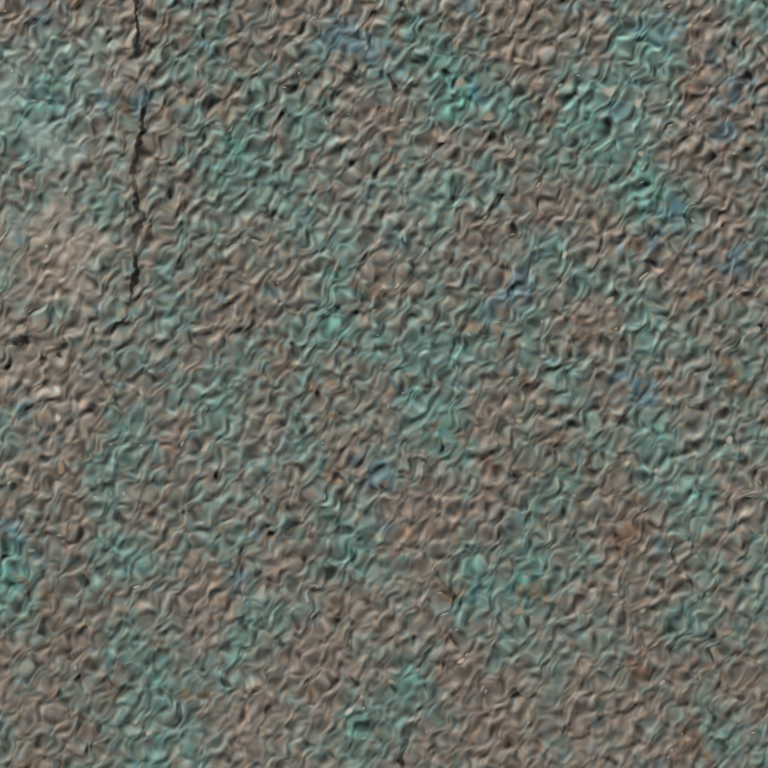
Reproduce this texture procedurally as a WebGL 2 fragment shader.

```glsl
#version 300 es
precision highp float;
uniform vec2 u_resolution;
out vec4 fragColor;

// Integer hash: two values in 0..1 per lattice cell
vec2 hash2(vec2 cell, uint seed) {
  uvec2 q = uvec2(ivec2(cell)) * uvec2(1597u, 3571u) + seed * 7919u;
  uint h = (q.x ^ (q.y << 7u)) * 747796u + q.y * 9973u;
  h = (h ^ (h >> 15u)) * 73939133u;
  h = (h ^ (h >> 13u)) * 83492791u;
  h ^= h >> 16u;
  return vec2(h & 65535u, h >> 16u) / 65535.0;
}

float cornerSlope(vec2 cell, vec2 offset, uint seed) {
  return dot(hash2(cell, seed) * 2.0 - 1.0, offset);
}

// Gradient noise, roughly -0.6..0.6
float noise(vec2 p, uint seed) {
  vec2 i = floor(p), f = p - i;
  vec2 w = f * f * f * (f * (f * 6.0 - 15.0) + 10.0);
  vec2 e = vec2(1.0, 0.0);
  float low = mix(cornerSlope(i, f, seed), cornerSlope(i + e, f - e, seed), w.x);
  float high = mix(cornerSlope(i + e.yx, f - e.yx, seed), cornerSlope(i + 1.0, f - 1.0, seed), w.x);
  return mix(low, high, w.y);
}

float fbm(vec2 p, uint seed) {
  float sum = 0.0, amp = 1.0;
  for (uint k = 0u; k < 4u; k++) {
    sum += amp * noise(p, seed + k);
    p = mat2(0.8, 0.6, -0.6, 0.8) * p * 2.1 + 3.7;
    amp *= 0.65;
  }
  return sum;
}

// Side-lit height difference of grains stretched along a slanted axis
float relief(vec2 p, float scale, uint seed) {
  vec2 q = mat2(0.84, 0.54, -0.54, 0.84) * p * scale * vec2(1.15, 1.0);
  q.y *= 0.78;
  vec2 light = vec2(0.24, -0.12);
  return noise(q + light, seed) - noise(q - light, seed);
}

float roundedBox(vec2 p, vec2 halfSize, float radius) {
  vec2 d = abs(p) - halfSize + radius;
  return length(max(d, 0.0)) + min(max(d.x, d.y), 0.0) - radius;
}

// Sparse pale grains: x is coverage, y is brightness
vec2 specks(vec2 p, float scale, float density, uint seed) {
  vec2 q = p * scale, base = floor(q), result = vec2(0.0);
  for (int y = -1; y <= 1; y++) {
    for (int x = -1; x <= 1; x++) {
      vec2 cell = base + vec2(x, y);
      vec2 chance = hash2(cell, seed), shape = hash2(cell, seed + 1u);
      vec2 d = q - cell - 0.2 - 0.6 * hash2(cell, seed + 2u);
      d = vec2(d.x * 0.8 + d.y * 0.6, d.y * 0.8 - d.x * 0.6);
      d.y *= 1.0 + shape.y;
      float radius = mix(0.12, 0.27, shape.x);
      float cover = 1.0 - smoothstep(radius * 0.4, radius * 1.2, length(d));
      cover *= step(chance.x, density);
      if (cover > result.x) result = vec2(cover, chance.y);
    }
  }
  return result;
}

void main() {
  vec2 p = gl_FragCoord.xy / u_resolution;
  vec2 bend = vec2(noise(p * 42.0, 1u), noise(p * 42.0, 2u));
  vec2 grainPos = p + bend * 0.012;

  // Stain colours
  float verdigris = fbm(p * vec2(8.0, 6.5), 10u) + 0.3 * noise(p * 75.0, 15u);
  float teal = smoothstep(-0.4, 0.5, verdigris + 0.14 * (p.y - 0.55));
  vec3 color = mix(vec3(0.437, 0.402, 0.365), vec3(0.365, 0.445, 0.415), teal);
  float bright = smoothstep(0.38, 0.8, verdigris + 0.2 * noise(p * 38.0, 16u));
  color = mix(color, vec3(0.34, 0.55, 0.49), bright * 0.6);
  float blue = smoothstep(0.25, 0.65, fbm(p * 11.0, 20u) + 0.25 * (p.y - 0.6));
  color = mix(color, vec3(0.29, 0.40, 0.44), blue * 0.6);
  float rust = smoothstep(0.28, 0.65, fbm(p * 15.0, 30u));
  color = mix(color, vec3(0.40, 0.31, 0.25), rust * 0.6);
  color += vec3(0.05, -0.005, -0.045) * noise(p * 95.0, 35u);

  // Worn pale plaque in the upper left
  vec2 ragged = p + 0.022 * vec2(fbm(p * 13.0, 40u), fbm(p * 13.0, 45u));
  float edge = roundedBox(ragged - vec2(-0.3, 1.1), vec2(0.48, 0.55), 0.09);
  float inside = 1.0 - smoothstep(-0.02, 0.0, edge);
  float worn = inside * smoothstep(-0.22, 0.3, fbm(p * 11.0, 50u));
  worn *= smoothstep(0.57, 0.68, p.y) * (1.0 - smoothstep(0.88, 0.99, p.y));
  float pink = smoothstep(-0.2, 0.2, noise(p * 9.0, 55u) + 1.5 * (0.74 - p.y));
  color = mix(color, mix(vec3(0.50, 0.56, 0.53), vec3(0.58, 0.53, 0.48), pink), worn * 0.85);

  // Grain relief, rougher towards the top
  float grain = relief(grainPos, 66.0, 60u) * 0.34 + relief(grainPos, 122.0, 61u) * 0.22;
  grain += noise(grainPos * 84.0, 62u) * 0.13;
  grain *= mix(0.85, 1.15, p.y) * (1.0 - 0.5 * worn);
  float pits = smoothstep(0.17, 0.42, noise(grainPos * vec2(62.0, 48.0), 63u));
  color *= 1.0 + 2.1 * grain - 0.3 * pits * (1.0 - worn);
  color += 0.012 + 0.035 * fbm(p * 5.0, 65u);

  // Broken crack around the plaque
  float crack = 1.0 - smoothstep(0.001, 0.006, abs(edge + 0.003 * bend.x));
  crack *= smoothstep(-0.3, 0.15, noise(p * 24.0, 70u));
  color *= 1.0 - 0.6 * crack;

  // Mineral specks
  vec2 large = specks(grainPos, 32.0, 0.035, 80u);
  vec2 fine = specks(grainPos, 58.0, 0.07, 90u);
  color = mix(color, mix(vec3(0.60, 0.52, 0.43), vec3(0.80, 0.76, 0.70), large.y), large.x * 0.8);
  color = mix(color, mix(vec3(0.56, 0.52, 0.44), vec3(0.66, 0.68, 0.63), fine.y), fine.x * 0.65);
  fragColor = vec4(clamp(color, 0.0, 1.0), 1.0);
}
```
